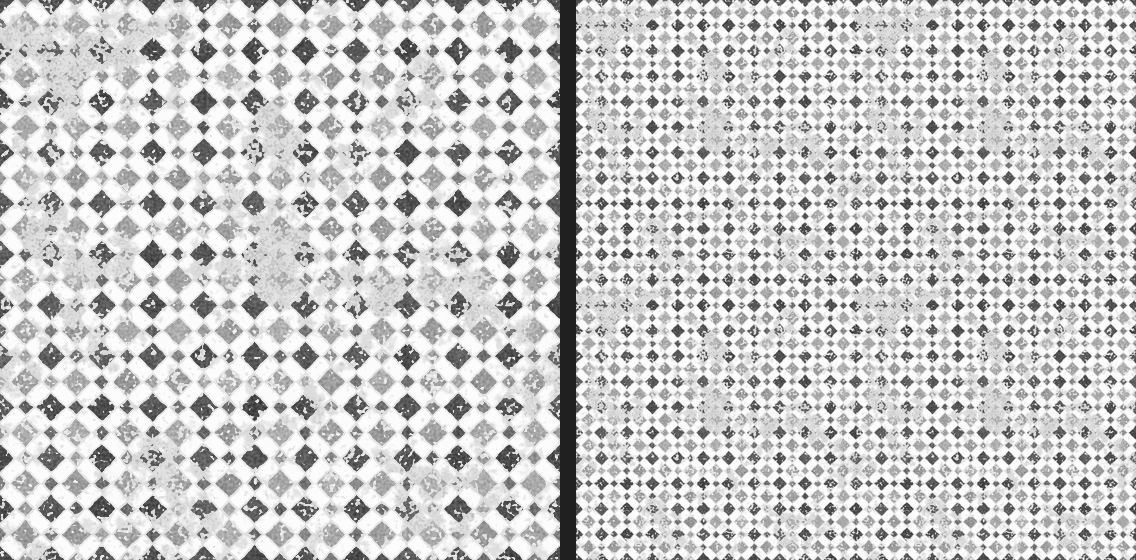
Left: one tile. Right: repeated 2 by 2.
Reproduce this pattern procedurally as a WebGL 2 fragment shader.

```glsl
#version 300 es
precision highp float;
// Worn mosaic of dark and grey diamonds, small diamonds and white bars.

uniform vec2 u_resolution;
out vec4 fragColor;

float hash(vec2 p) {
  vec3 q = fract(p.xyx * vec3(0.1031, 0.1030, 0.0973));
  q += dot(q, q.yzx + 33.33);
  return fract((q.x + q.y) * q.z);
}

// Gradient at a lattice corner, wrapped after n cells
vec2 gradient(vec2 cell, float n) {
  float angle = 6.28318 * hash(mod(cell, n) + n * 1.7);
  return vec2(cos(angle), sin(angle));
}

// Tiling gradient noise with n cells across the canvas
float noise(vec2 uv, float n) {
  vec2 p = uv * n, i = floor(p), f = p - i;
  vec2 s = f * f * f * (f * (f * 6.0 - 15.0) + 10.0);
  vec2 e = vec2(1.0, 0.0);
  float bottom = mix(dot(gradient(i, n), f), dot(gradient(i + e, n), f - e), s.x);
  float top = mix(dot(gradient(i + e.yx, n), f - e.yx),
                  dot(gradient(i + 1.0, n), f - 1.0), s.x);
  return mix(bottom, top, s.y);
}

float fbm(vec2 uv, float n) {
  float sum = 0.0, amplitude = 0.6;
  for (int k = 0; k < 4; k++) {
    sum += amplitude * noise(uv, n);
    n *= 2.0;
    amplitude *= 0.55;
  }
  return sum;
}

// Signed distance to a square along the rotated axes
float square(vec2 p, float halfSize) {
  vec2 d = abs(p) - halfSize;
  return max(d.x, d.y);
}

// Random value of a tile, repeating over the 11 by 11 grid
float tileRandom(vec2 center, float seed) {
  vec2 id = mod(vec2(center.x + center.y, center.x - center.y) + 0.25, 22.0);
  return hash(floor(id) + seed);
}

void main() {
  vec2 uv = gl_FragCoord.xy / u_resolution;
  float aa = 16.0 / min(u_resolution.x, u_resolution.y);

  // Rotated grid: large diamonds at whole points, small ones halfway
  vec2 p = uv * 11.0;
  vec2 grid = vec2(p.x + p.y, p.x - p.y);
  vec2 bigCenter = floor(grid + 0.5);
  vec2 smallCenter = floor(grid) + 0.5;
  float wobble = 0.035 * noise(uv, 64.0) + 0.02 * noise(uv, 150.0);
  float big = square(grid - bigCenter, 0.275) + wobble;
  float small = square(grid - smallCenter, 0.138) + wobble;
  vec2 center = big < small ? bigCenter : smallCenter;
  float shade = tileRandom(center, 3.0);
  float damage = tileRandom(center, 57.0) - 0.5;

  // Wear: broad patches, ragged flakes and fine grain
  float wear = smoothstep(-0.04, 0.36, fbm(uv, 5.0));
  float flakes = fbm(uv, 24.0);
  float grain = noise(uv, 190.0);
  float specks = 0.65 * noise(uv, 104.0) + 0.35 * noise(uv, 47.0) + 0.25 * grain;

  // White bars, stained in the worn patches
  float stain = smoothstep(-0.05, 0.22, flakes + 0.5 * wear - 0.17);
  float ground = 0.99 - 0.11 * stain - 0.1 * wear * smoothstep(0.0, 0.4, grain + flakes);
  ground -= 0.09 * smoothstep(0.2, 0.4, specks);

  // Pale grout around both sizes of diamond
  float halo = 1.0 - smoothstep(0.0, 0.03, small - 0.045);
  float groove = 1.0 - smoothstep(0.008, 0.008 + aa, abs(big - 0.028));
  float grout = max(halo, 0.8 * groove) * (0.75 + 0.5 * flakes);
  ground = mix(ground, 0.85, clamp(grout, 0.0, 1.0));

  // Tile greys: dark rows alternate with mid-grey rows, small ones vary
  float isDark = 1.0 - mod(bigCenter.x + bigCenter.y, 2.0);
  float bigGrey = mix(0.59 + 0.1 * shade, 0.29 + 0.09 * shade, isDark);
  float smallGrey = mix(0.36, 0.68, shade);
  float grey = big < small ? bigGrey : smallGrey;
  grey += 0.16 * grain + 0.1 * flakes + 0.05 * wear;

  // Chips reveal pale ground through the tiles
  float threshold = 0.21 - 0.27 * wear - 0.17 * damage;
  float chip = smoothstep(threshold - 0.03, threshold + 0.06,
                          specks + 0.45 * flakes);
  float exposed = 0.9 - 0.06 * wear + 0.15 * grain;
  grey = mix(grey, exposed, chip * 0.93);

  float inTile = 1.0 - smoothstep(-0.5 * aa, 0.5 * aa, min(big, small));
  float value = mix(ground, grey, inTile);
  fragColor = vec4(vec3(clamp(value, 0.0, 1.0)), 1.0);
}
```
